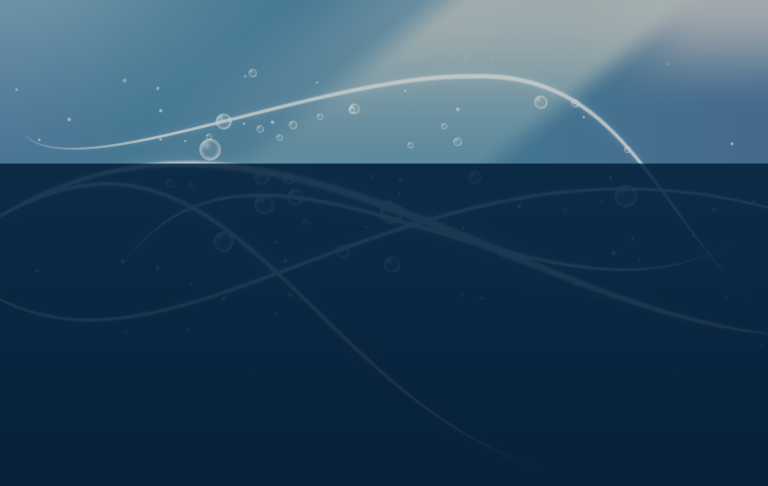
Write a Shadertoy shader that draws this background.

```glsl
// Pale light rays over a blue sky, cut by a dark navy sea at a sharp waterline.
// Glowing Bezier strands and hashed bubbles cross both halves; the sea dims them.
// Coordinates: x runs 0..1, y runs 0..0.63 upward.

const float TOP = 0.63;
const float WATERLINE = 0.418;

vec3 hash3(vec2 cell) {
    vec3 q = vec3(dot(cell, vec2(127.1, 311.7)), dot(cell, vec2(269.5, 183.3)),
                  dot(cell, vec2(419.2, 371.9)));
    return fract(sin(q) * 43758.5);
}

// Strength of a tapered cubic curve; widths are given at start, middle and end.
float strand(vec2 p, vec2 a, vec2 b, vec2 c, vec2 d, vec3 widths, float px) {
    const int STEPS = 32;
    vec2 prev = a;
    float nearest = 1e3, along = 0.0;
    for (int i = 1; i <= STEPS; i++) {
        float t = float(i) / float(STEPS), s = 1.0 - t;
        vec2 next = s*s*s*a + 3.0*s*s*t*b + 3.0*s*t*t*c + t*t*t*d;
        vec2 seg = next - prev;
        float k = clamp(dot(p - prev, seg) / dot(seg, seg), 0.0, 1.0);
        float dist = length(p - prev - k * seg);
        if (dist < nearest) {
            nearest = dist;
            along = t + (k - 1.0) / float(STEPS);
        }
        prev = next;
    }
    float w = mix(mix(widths.x, widths.y, along), mix(widths.y, widths.z, along), along);
    float core = 1.0 - smoothstep(0.3 * w, w + px, nearest);
    float halo = 0.3 * exp(-nearest / (1.2 * w + 0.0005));
    return (0.75 * core + halo) * min(1.0, w / 0.0016);
}

// Thin shell with a bright rim and a soft highlight at the upper left.
float bubble(vec2 p, vec2 center, float radius, float px) {
    vec2 q = (p - center) / radius;
    float d = length(q);
    float inside = 1.0 - smoothstep(1.0 - px / radius, 1.0 + px / radius, d);
    float rim = smoothstep(0.5, 1.0, d) * (0.45 + 0.2 * abs(q.x - q.y));
    float shine = 0.5 * exp(-9.0 * dot(q - vec2(-0.35, 0.4), q - vec2(-0.35, 0.4)));
    return inside * (0.12 + rim + shine);
}

// Sky gradient with diagonal rays leaning to the right.
vec3 sky(vec2 p) {
    float h = clamp((p.y - WATERLINE) / (TOP - WATERLINE), 0.0, 1.0);
    float ray = p.x + 1.25 * (TOP - p.y);
    vec3 col = mix(vec3(0.26, 0.46, 0.57), vec3(0.27, 0.42, 0.55), smoothstep(0.6, 1.0, p.x));
    col = mix(col, vec3(0.31, 0.46, 0.60), 0.6 * (1.0 - smoothstep(0.0, 0.2, p.x)));

    float corner = exp(-14.0 * dot(p - vec2(0.0, TOP), p - vec2(0.0, TOP)));
    col = mix(col, vec3(0.52, 0.65, 0.70), 0.6 * corner * h);

    float faint = smoothstep(0.36, 0.56, ray) * (1.0 - smoothstep(0.56, 0.75, ray));
    col = mix(col, vec3(0.50, 0.61, 0.66), faint * (0.12 + 0.5 * h));

    float haze = smoothstep(0.30, 1.0, h) * smoothstep(0.72, 0.92, p.x);
    col = mix(col, vec3(0.65, 0.67, 0.68), 0.95 * haze);

    float beam = smoothstep(0.54, 0.62, ray) * (1.0 - smoothstep(0.87, 0.94, ray));
    vec3 beamColor = mix(vec3(0.38, 0.55, 0.62), vec3(0.65, 0.69, 0.69), smoothstep(0.0, 0.95, h));
    return mix(col, beamColor, 0.9 * beam);
}

void mainImage(out vec4 fragColor, in vec2 fragCoord) {
    vec2 p = fragCoord / iResolution.xy * vec2(1.0, TOP);
    float px = 1.0 / iResolution.x;
    float above = smoothstep(-0.6 * px, 0.6 * px, p.y - WATERLINE);

    // Main arc in two halves, then the strands that lie mostly under water
    float light = strand(p, vec2(0.033, 0.454), vec2(0.104, 0.389), vec2(0.417, 0.533),
                         vec2(0.612, 0.531), vec3(0.0003, 0.002, 0.0036), px);
    light = max(light, strand(p, vec2(0.612, 0.531), vec2(0.807, 0.539), vec2(0.846, 0.370),
                              vec2(0.983, 0.233), vec3(0.0036, 0.003, 0.0), px));
    light += strand(p, vec2(0.0, 0.350), vec2(0.339, 0.552), vec2(0.651, 0.240),
                    vec2(1.0, 0.197), vec3(0.001, 0.012, 0.001), px);
    light += strand(p, vec2(0.0, 0.350), vec2(0.299, 0.520), vec2(0.397, 0.122),
                    vec2(0.703, 0.023), vec3(0.002, 0.005, 0.0), px);
    light += strand(p, vec2(0.0, 0.242), vec2(0.247, 0.116), vec2(0.547, 0.480),
                    vec2(1.0, 0.361), vec3(0.0015, 0.004, 0.0015), px);
    light += strand(p, vec2(0.143, 0.259), vec2(0.312, 0.565), vec2(0.703, 0.161),
                    vec2(0.957, 0.318), vec3(0.0, 0.006, 0.0), px);

    // Bubbles: even ones float in the sky, odd ones sink below the waterline
    for (int i = 0; i < 32; i++) {
        vec3 rnd = hash3(vec2(float(i), 4.0));
        vec2 center = i % 2 == 0 ? vec2(0.27 + 0.56 * rnd.x, 0.43 + 0.11 * rnd.y)
                                 : vec2(0.14 + 0.72 * rnd.x, 0.40 - 0.14 * rnd.y * rnd.y);
        light += bubble(p, center, 0.004 + 0.011 * rnd.z * rnd.z * rnd.z, px);
    }

    // Tiny specks on a jittered grid, thinning out with depth
    vec2 cell = floor(p * 26.0);
    vec3 rnd = hash3(cell + 7.0);
    float speckRadius = 0.001 + 0.0025 * rnd.z * rnd.z;
    float speck = length(p - (cell + 0.15 + 0.7 * rnd.xy) / 26.0);
    float present = step(0.78, hash3(cell + 31.0).x) * smoothstep(0.10, 0.28, p.y)
                  * (1.0 - smoothstep(0.50, 0.57, p.y));
    light += 0.8 * present * (1.0 - smoothstep(0.4 * speckRadius, speckRadius + px, speck));

    light = clamp(light, 0.0, 1.0);
    vec3 skyColor = mix(sky(p), vec3(0.79, 0.81, 0.80), 0.85 * light);
    vec3 seaColor = mix(vec3(0.030, 0.135, 0.240), vec3(0.045, 0.165, 0.275),
                        smoothstep(0.05, WATERLINE, p.y));
    seaColor = mix(seaColor, vec3(0.50, 0.55, 0.60), 0.15 * light);
    fragColor = vec4(mix(seaColor, skyColor, above), 1.0);
}
```
